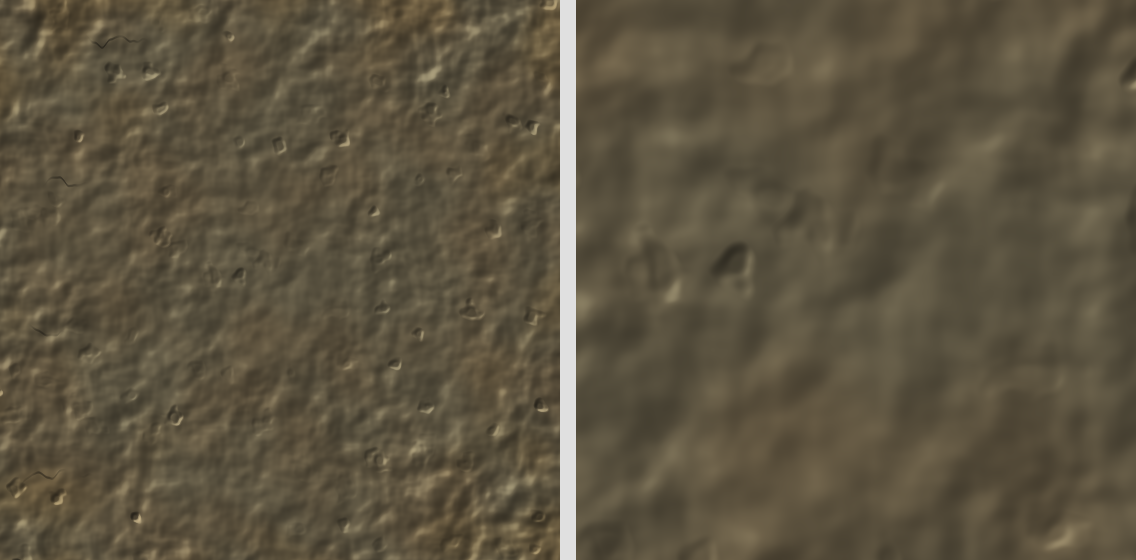
Left, the full canvas; right, a detail of the centre.
Write a Shadertoy shader that draws this texture.

```glsl
// Weathered brown stone: soft lumpy relief with small pits, ochre stains and hairline cracks

vec2 hash2(vec2 p) {
    vec3 q = fract(p.xyx * vec3(0.1031, 0.1030, 0.0973));
    q += dot(q, q.yzx + 33.33);
    return fract((q.xx + q.yz) * q.zy);
}

float cornerSlope(vec2 cell, vec2 offset) {
    float angle = 6.2832 * hash2(cell + 71.0).x;
    return dot(vec2(cos(angle), sin(angle)), offset);
}

// Gradient noise, roughly -0.7 to 0.7
float noise(vec2 p) {
    vec2 i = floor(p), f = p - i;
    vec2 u = f * f * f * (f * (f * 6.0 - 15.0) + 10.0);
    vec2 e = vec2(1, 0);
    return mix(mix(cornerSlope(i, f), cornerSlope(i + e, f - e), u.x),
               mix(cornerSlope(i + e.yx, f - e.yx), cornerSlope(i + 1.0, f - 1.0), u.x), u.y);
}

// Scattered pits of uneven outline, 0 outside to about 0.4 deep
float pits(vec2 p) {
    const float cells = 13.0;
    vec2 home = floor(p * cells);
    float depth = 0.0;
    for (int y = -1; y <= 1; y++)
    for (int x = -1; x <= 1; x++) {
        vec2 cell = home + vec2(x, y);
        vec2 kind = hash2(cell + 19.0), shape = hash2(cell + 47.0);
        if (kind.x > 0.5) continue;
        vec2 q = p - (cell + hash2(cell + 5.0)) / cells;
        float angle = 6.2832 * shape.x;
        q = mat2(cos(angle), -sin(angle), sin(angle), cos(angle)) * q;
        q.x *= mix(0.5, 1.0, shape.y);
        float radius = mix(0.009, 0.02, kind.y);
        float d = length(q) / radius + 0.7 * noise(p * 65.0);
        depth = max(depth, mix(0.08, 0.4, shape.y * shape.y) * smoothstep(1.0, 0.2, d));
    }
    return depth;
}

float height(vec2 p) {
    vec2 warped = p + 0.008 * vec2(noise(p * 12.0 + 31.0), noise(p * 12.0 + 53.0));
    float dents = noise(warped * 21.0 + 27.1);
    float lumps = 0.45 * noise(warped * 7.0)
                + 0.5 * noise(warped * 14.0 + 3.7)
                + 0.42 * dents - 0.5 * dents * dents
                + 0.31 * noise(warped * 33.0 + 9.2)
                + 0.09 * noise(warped * 62.0 + 15.4);
    return lumps - pits(p);
}

// Thin wandering cracks near the left side
float cracks(vec2 p) {
    float dark = 0.0;
    for (int i = 0; i < 4; i++) {
        float k = float(i);
        vec2 q = p - vec2(0.07 + 0.18 * hash2(vec2(k, 8.0)).x, 0.15 + 0.26 * k);
        q.y += 0.03 * noise(vec2(q.x * 22.0, k * 7.3)) + 0.008 * noise(vec2(q.x * 75.0, k + 0.5));
        float along = smoothstep(0.07, 0.03, abs(q.x));
        dark = max(dark, along * smoothstep(0.0035, 0.0005, abs(q.y)));
    }
    return dark * smoothstep(-0.2, 0.2, noise(p * 20.0 + 4.0));
}

void mainImage(out vec4 fragColor, in vec2 fragCoord) {
    vec2 p = fragCoord / iResolution.y;
    vec2 center = 0.5 * iResolution.xy / iResolution.y;
    float rim = smoothstep(0.2, 0.68, length(p - center));

    // Light from the upper left; the relief fades in uneven calm areas
    vec2 away = 0.002 * normalize(vec2(0.72, -0.7));
    float slope = (height(p + away) - height(p - away)) / 0.004;
    float calm = smoothstep(-0.45, 0.35, noise(p * 5.0 + 12.0));
    float relief = slope * mix(0.0115, 0.0185, rim) * mix(0.7, 1.15, calm);
    relief = relief > 0.0 ? relief / (1.0 + 0.3 * relief) : relief / (1.0 - 1.1 * relief);

    // Broad grey, brown and ochre stains
    float stain = noise(p * 5.0 + 20.0) + 0.5 * noise(p * 11.0 + 40.0);
    vec3 color = mix(vec3(0.350, 0.322, 0.250), vec3(0.362, 0.318, 0.238),
                     smoothstep(-0.4, 0.5, stain));
    float ochre = smoothstep(0.1, 0.55, noise(p * 6.5 + 63.0) + 0.3 * rim) * rim;
    color = mix(color, vec3(0.400, 0.325, 0.200), 0.45 * ochre);
    color *= 1.0 + 0.08 * noise(p * 8.0 + 81.0) + 0.08 * noise(p * 38.0 + 90.0);

    color *= 1.0 + relief;
    color += vec3(0.11, 0.11, 0.09) * smoothstep(0.15, 0.5, relief);
    color *= 1.0 - 0.35 * pits(p);
    color *= 1.0 - 0.35 * cracks(p);
    fragColor = vec4(color, 1.0);
}
```
